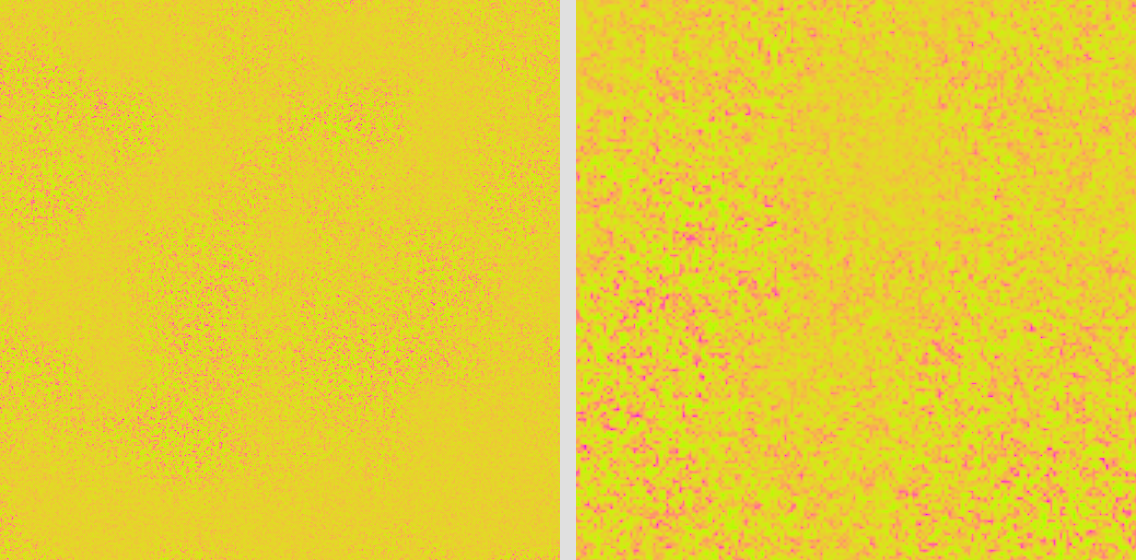
Left: the whole. Right: its middle third, enlarged.
Write a WebGL 1 fragment shader that draws this texture.

```glsl
precision highp float;
// Fine lime, yellow and pink grain whose strength varies in soft cloudy patches.

uniform vec2 u_resolution;

const float GRAIN_CELLS = 512.0;   // fine grains across the canvas
const float CLUMP_CELLS = 256.0;   // small clumps across the canvas
const float PATCH_CELLS = 7.0;     // cloudy patches across the canvas
const float GRAIN_WEIGHT = 0.92;
const float CLUMP_WEIGHT = 0.40;
const float BASE_HUE = 49.5;       // palette angle of the yellow ground, degrees
const float CALM_SPREAD = 6.0;     // hue deviation in smooth areas, degrees
const float ROUGH_SPREAD = 26.0;   // hue deviation in grainy patches, degrees
const float PINK_SKEW = 0.10;      // pushes strong grains towards pink
const float RED_RATE = 0.85;       // speed of red relative to green and blue
const float RED_PHASE = -78.0;     // degrees

float hash(vec2 cell) {
  vec3 p = fract(vec3(cell.xyx) * 0.1031);
  p += dot(p, p.yzx + 33.33);
  return fract((p.x + p.y) * p.z);
}

// Smooth noise with lattice values at the cell centres.
float valueNoise(vec2 p) {
  p -= 0.5;
  vec2 cell = floor(p);
  vec2 f = fract(p);
  f = f * f * (3.0 - 2.0 * f);
  float low = mix(hash(cell), hash(cell + vec2(1.0, 0.0)), f.x);
  float high = mix(hash(cell + vec2(0.0, 1.0)), hash(cell + vec2(1.0)), f.x);
  return mix(low, high, f.y);
}

float cloudNoise(vec2 p) {
  float sum = 0.0;
  float total = 0.0;
  float weight = 1.0;
  for (int octave = 0; octave < 4; octave++) {
    sum += weight * valueNoise(p);
    total += weight;
    weight *= 0.5;
    p = mat2(1.6, 1.2, -1.2, 1.6) * p + 17.3;
  }
  return sum / total;
}

// Bell-shaped grain with zero mean and roughly unit deviation.
float grainNoise(vec2 uv) {
  float u = clamp(valueNoise(uv * GRAIN_CELLS + 31.0), 0.002, 0.998);
  float fine = 0.55 * log(u / (1.0 - u));
  float clump = 5.0 * (valueNoise(uv * CLUMP_CELLS + 703.0) - 0.5);
  return GRAIN_WEIGHT * fine + CLUMP_WEIGHT * clump;
}

// Cosine ramp: lime, yellow, orange, pink, magenta.
vec3 palette(float hue) {
  float green = cos(radians(hue));
  float red = cos(radians(RED_RATE * hue + RED_PHASE));
  return 0.5 + 0.5 * vec3(red, green, -green);
}

void main() {
  vec2 uv = gl_FragCoord.xy / min(u_resolution.x, u_resolution.y);

  // Patches set how far the grain strays from the ground colour.
  float roughness = smoothstep(0.25, 0.75, cloudNoise(uv * PATCH_CELLS + 57.0));
  float spread = mix(CALM_SPREAD, ROUGH_SPREAD, roughness);

  float grain = grainNoise(uv);
  float hue = BASE_HUE + spread * (grain + PINK_SKEW * grain * grain);
  gl_FragColor = vec4(palette(hue), 1.0);
}
```
